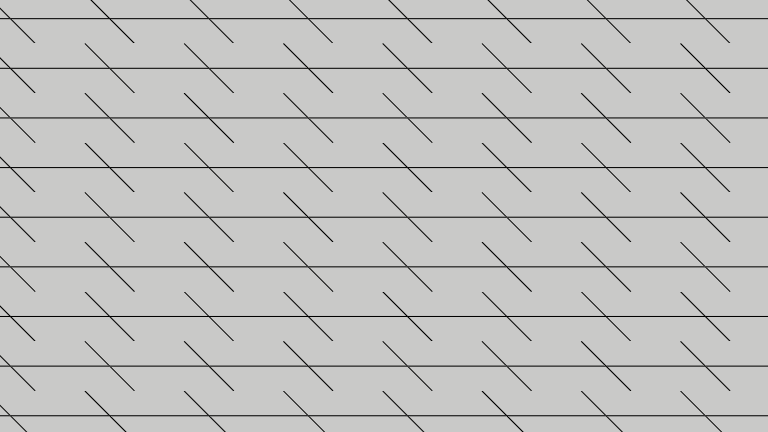
Write a Shadertoy shader that draws this pattern.

```glsl
#define PITCH 0.1149               // row spacing, in canvas heights
#define COLUMN_STEP 2.0            // column spacing, in rows
#define ANCHOR vec2(0.9433, 0.4972) // one crossing of rule and slash
#define LINE_WIDTH 0.0024
#define PAPER vec3(0.79, 0.79, 0.783)
#define INK vec3(0.0)

// Share of a pixel covered by a band centred on zero
float bandCoverage(float offset, float width, float pixel) {
    float upper = min(offset + 0.5 * pixel, 0.5 * width);
    float lower = max(offset - 0.5 * pixel, -0.5 * width);
    return max(upper - lower, 0.0) / pixel;
}

void mainImage(out vec4 fragColor, in vec2 fragCoord) {
    float pixel = 1.0 / iResolution.y;
    vec2 pos = fragCoord * pixel - ANCHOR;

    // Repeating cell, centred on its crossing
    vec2 cellSize = PITCH * vec2(COLUMN_STEP, 1.0);
    vec2 cell = (fract(pos / cellSize + 0.5) - 0.5) * cellSize;

    // Continuous horizontal rule
    float rule = bandCoverage(cell.y, LINE_WIDTH, pixel);

    // Falling 45 degree slash, one row high
    float across = (cell.x + cell.y) * inversesqrt(2.0);
    float along = (cell.x - cell.y) * inversesqrt(2.0);
    float slash = bandCoverage(across, LINE_WIDTH, pixel)
                * bandCoverage(along, PITCH * sqrt(2.0), pixel);

    fragColor = vec4(mix(PAPER, INK, max(rule, slash)), 1.0);
}
```
